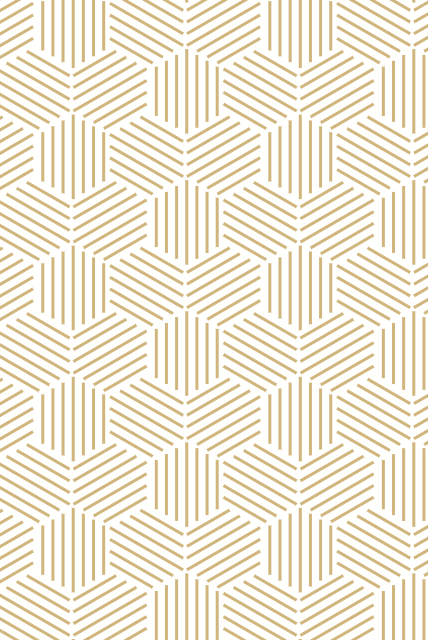
Reproduce this pattern procedurally as a Shadertoy shader.

```glsl
// Geometric weave of tan bars on white: a honeycomb in three orientations.
// Each hexagon holds seven parallel bars trimmed to its outline; every
// orientation sits on its own staggered lattice and is turned by 60 degrees.

// Offset from the nearest centre of a staggered lattice, one unit wide.
vec2 staggeredCell(vec2 p) {
    vec2 period = vec2(1.0, 0.57735);
    vec2 a = p - period * round(p / period);
    vec2 b = p - period * (floor(p / period) + 0.5);
    return dot(a, a) < dot(b, b) ? a : b;
}

// Signed distance to the seven bars of a hexagon, running along 'angle'.
float hexBars(vec2 p, float angle) {
    vec2 dir = vec2(cos(angle), sin(angle));
    float along = dot(p, dir);
    float across = dot(p, vec2(-dir.y, dir.x));
    float barCentre = 0.0447 * clamp(round(across / 0.0447), -3.0, 3.0);
    float halfLength = 0.186 - 0.57735 * abs(barCentre);
    return max(abs(across - barCentre) - 0.0066, abs(along) - halfLength);
}

void mainImage(out vec4 fragColor, in vec2 fragCoord) {
    // One unit is one horizontal repeat.
    float pixel = 1.885 / iResolution.x;
    vec2 p = fragCoord * pixel - vec2(0.8225, 1.2618);

    // Upright, rising and falling hexagons, slightly off the ideal grid.
    vec2 shift[3] = vec2[3](vec2(0.0), vec2(0.162, 0.295), vec2(0.323, 0.006));
    float dist = 1.0;
    for (int k = 0; k < 3; k++) {
        float angle = radians(90.0 - 60.0 * float(k));
        dist = min(dist, hexBars(staggeredCell(p - shift[k]), angle));
    }

    // Antialiased ink over the ground.
    float ink = clamp(0.5 - dist / pixel, 0.0, 1.0);
    vec3 colour = mix(vec3(1.0, 1.0, 0.995), vec3(0.815, 0.71, 0.49), ink);
    fragColor = vec4(colour, 1.0);
}
```
